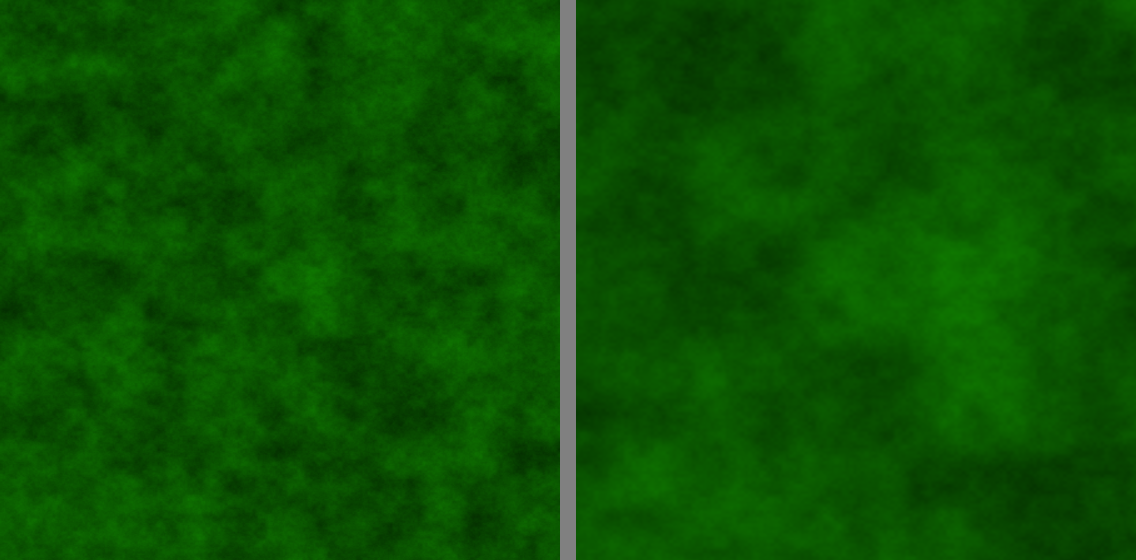
Left: the whole. Right: its middle third, enlarged.
Give the GLSL for this texture, as a Shadertoy shader.

```glsl
// Mottled deep green, like mossy felt or a lawn seen from far above.
// Smooth value noise is summed over six octaves, from broad blotches
// to fine grain, and the sum blends a dark green into a bright one.

const vec3 DARK_GREEN = vec3(0.007, 0.122, 0.0);
const vec3 BRIGHT_GREEN = vec3(0.064, 0.512, 0.0);
const vec2 BLOTCHES_ACROSS = vec2(14.0, 16.0);
const float OCTAVE_GAIN = 0.7;
const int OCTAVES = 6;

// Integer hash of a lattice point, 0 to 1
float hash(vec2 cell) {
    uvec2 q = uvec2(ivec2(cell)) * uvec2(1597334673u, 3812015801u);
    uint h = (q.x ^ q.y) * 1597334673u;
    h = (h ^ (h >> 15)) * 2246822519u;
    h ^= h >> 13;
    return float(h >> 8) / 16777216.0;
}

// Random lattice values joined by a smooth curve
float valueNoise(vec2 p) {
    vec2 cell = floor(p);
    vec2 blend = smoothstep(0.0, 1.0, p - cell);
    float low = mix(hash(cell), hash(cell + vec2(1.0, 0.0)), blend.x);
    float high = mix(hash(cell + vec2(0.0, 1.0)), hash(cell + 1.0), blend.x);
    return mix(low, high, blend.y);
}

// Octave sum, normalised to 0 to 1
float cloudNoise(vec2 p, float gain) {
    float sum = 0.0;
    float total = 0.0;
    float weight = 1.0;
    for (int i = 0; i < OCTAVES; i++) {
        sum += weight * valueNoise(p);
        total += weight;
        weight *= gain;
        p = p * 2.0 + vec2(17.3, 41.7);
    }
    return sum / total;
}

void mainImage(out vec4 fragColor, in vec2 fragCoord) {
    vec2 uv = fragCoord / iResolution.xy;
    float tone = cloudNoise(uv * BLOTCHES_ACROSS + 5.0, OCTAVE_GAIN);
    fragColor = vec4(mix(DARK_GREEN, BRIGHT_GREEN, tone), 1.0);
}
```
